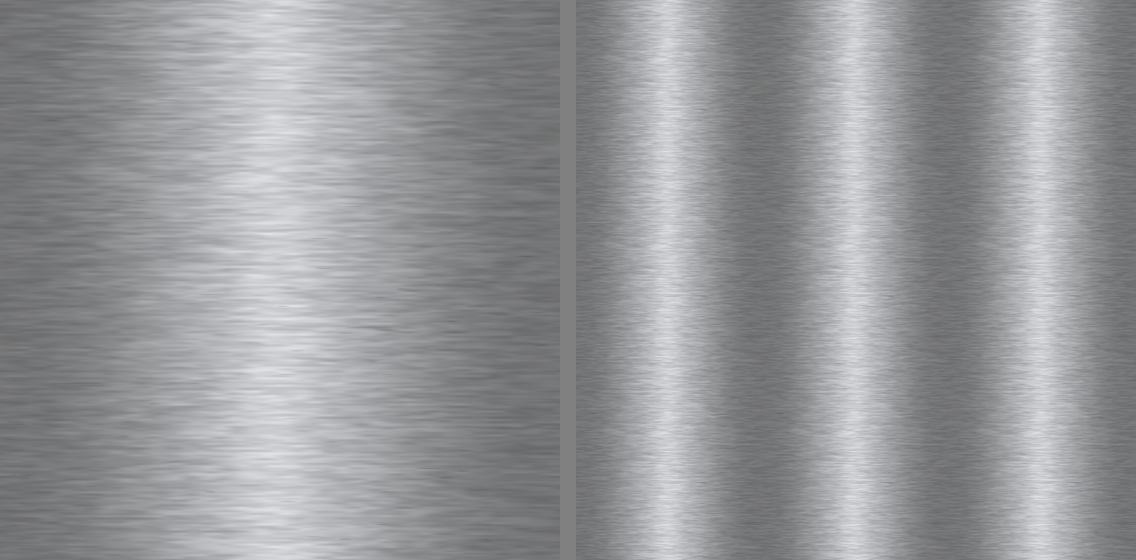
Left: one tile. Right: repeated 3 by 3.
Write a three.js fragment shader that draws this texture.

```glsl
// Brushed steel with fine horizontal grain and a soft vertical highlight, tiling.
varying vec2 vUv;

float hash(vec2 p) {
  return fract(sin(dot(p, vec2(12.9898, 78.233))) * 43758.5453);
}

// One row of wrapping noise, shifted at random so that streak ends do not line up
float rowNoise(float x, float row, float columns, float seed) {
  float s = x * columns + hash(vec2(row, seed)) * columns;
  float cell = floor(s);
  float left = hash(vec2(mod(cell, columns) + seed, row));
  float right = hash(vec2(mod(cell + 1.0, columns) + seed, row));
  return mix(left, right, smoothstep(0.0, 1.0, s - cell));
}

// Streaks that blend between rows; repeats.x and repeats.y are whole numbers
float streaks(vec2 uv, vec2 repeats, float seed) {
  float y = uv.y * repeats.y;
  float row = floor(y);
  float below = rowNoise(uv.x, mod(row, repeats.y), repeats.x, seed);
  float above = rowNoise(uv.x, mod(row + 1.0, repeats.y), repeats.x, seed);
  return mix(below, above, smoothstep(0.0, 1.0, y - row));
}

void main() {
  // Broad sheen with a narrow core, its borders slightly frayed by the grain
  float fray = 0.02 * (streaks(vUv, vec2(8.0, 180.0), 3.0) - 0.5);
  float sheen = 0.5 + 0.5 * cos(6.2831853 * (vUv.x - 0.49 + fray));
  float value = 0.456 + 0.285 * pow(sheen, 1.25) + 0.075 * pow(sheen, 16.0);

  // Grain from thin bands to short hairlines, stronger in the light
  float grain = 0.035 * (streaks(vUv, vec2(9.0, 110.0), 11.0) - 0.5)
              + 0.085 * (streaks(vUv, vec2(18.0, 216.0), 23.0) - 0.5)
              + 0.075 * (streaks(vUv, vec2(34.0, 256.0), 37.0) - 0.5);
  value += grain * mix(0.6, 1.15, sheen);

  // Sparse dark scratches
  float scratch = smoothstep(0.88, 1.0, streaks(vUv, vec2(16.0, 190.0), 53.0));
  value -= 0.08 * scratch * mix(0.4, 1.0, sheen);

  // Cool tint, a little stronger in the highlight
  vec3 tint = mix(vec3(-0.002, 0.0, 0.004), vec3(-0.005, 0.0, 0.013), sheen);
  gl_FragColor = vec4(value + tint, 1.0);
}
```
